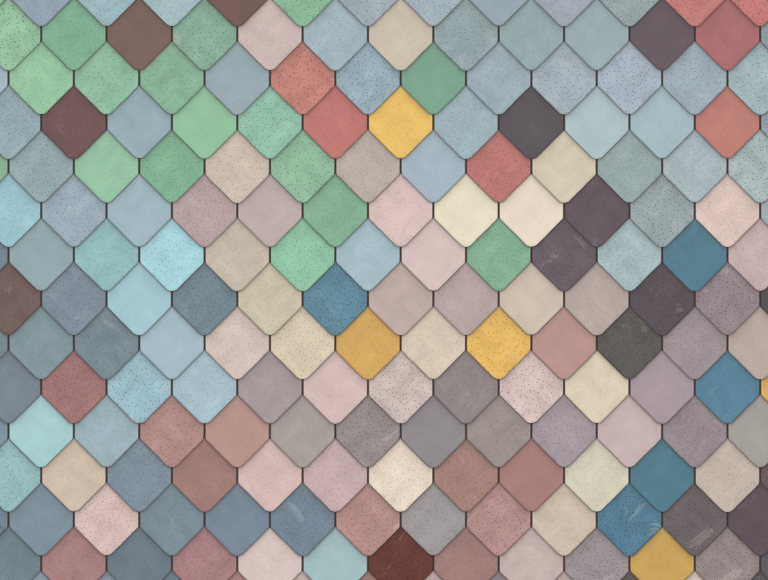
Write a WebGL 2 fragment shader that draws this pattern.

```glsl
#version 300 es
precision highp float;
// Overlapping glazed clay tiles: offset rows of square tiles standing on a rounded corner.
// Rows are layered from the lowest up, each casting a soft shadow on the one below.
// Each glaze has a home on the wall; a random draw weighted by distance picks it per tile.

uniform vec2 u_resolution;
out vec4 fragColor;

// Lengths are in tile widths, with y pointing down from the top edge.
const float COLUMNS = 11.75;
const float ROW_STEP = 0.675;
const vec2 FIRST_TILE = vec2(0.13, 0.49);
const float HALF_SIDE = 0.453;
const float CORNER_RADIUS = 0.13;
const float TIP_REACH = 0.64;
const float SEAM_WIDTH = 0.014;
const float EDGE_WOBBLE = 0.004;
const float ZONE_TIGHTNESS = 10.0;
const float TONE_VARIATION = 0.09;
const float MOTTLE = 0.045;
const float PIT_DEPTH = 0.20;
const vec3 SEAM_COLOR = vec3(0.25, 0.22, 0.21);

const int GLAZES = 15;
const vec3 GLAZE[GLAZES] = vec3[GLAZES](
  vec3(0.62, 0.70, 0.73), vec3(0.48, 0.54, 0.58), vec3(0.56, 0.73, 0.62),
  vec3(0.63, 0.69, 0.71), vec3(0.64, 0.79, 0.81), vec3(0.85, 0.80, 0.72),
  vec3(0.79, 0.71, 0.69), vec3(0.68, 0.53, 0.51), vec3(0.74, 0.49, 0.47),
  vec3(0.62, 0.58, 0.58), vec3(0.40, 0.37, 0.38), vec3(0.86, 0.70, 0.40),
  vec3(0.42, 0.26, 0.24), vec3(0.37, 0.51, 0.59), vec3(0.47, 0.39, 0.37));
// Home position as a share of the wall, then how common the glaze is.
const vec3 HOME[GLAZES] = vec3[GLAZES](
  vec3(0.15, 0.38, 1.2), vec3(0.12, 0.75, 0.7), vec3(0.32, 0.28, 0.9),
  vec3(0.72, 0.12, 1.0), vec3(0.10, 0.48, 0.1), vec3(0.62, 0.45, 0.6),
  vec3(0.52, 0.60, 1.2), vec3(0.42, 0.75, 0.7), vec3(0.93, 0.24, 0.3),
  vec3(0.72, 0.75, 0.9), vec3(0.90, 0.60, 0.7), vec3(0.70, 0.48, -0.5),
  vec3(0.36, 0.85, -0.8), vec3(0.85, 0.45, 0.1), vec3(0.08, 0.08, 0.2));

float hash(vec2 p) {
  vec3 q = fract(vec3(p.xyx) * 0.1031);
  q += dot(q, q.yzx + 33.33);
  return fract((q.x + q.y) * q.z);
}

// Distance to the nearest scattered point.
float cellular(vec2 p) {
  vec2 cell = floor(p);
  float nearest = 2.0;
  for (int y = -1; y <= 1; y++)
    for (int x = -1; x <= 1; x++) {
      vec2 c = cell + vec2(x, y);
      vec2 point = c + vec2(hash(c), hash(c + 57.3));
      nearest = min(nearest, length(point - p));
    }
  return nearest;
}

// Layered, warped sines for clouded glaze.
float clouds(vec2 p) {
  float sum = 0.0, amplitude = 0.5;
  for (int i = 0; i < 5; i++) {
    p += 0.7 * sin(p.yx * 1.3 + float(i));
    sum += amplitude * sin(p.x) * sin(p.y + 1.0);
    p = mat2(1.5, 1.1, -1.1, 1.5) * p;
    amplitude *= 0.68;
  }
  return sum;
}

vec3 pickGlaze(vec2 id, vec2 place) {
  float best = -1e5;
  vec3 glaze = GLAZE[0];
  for (int i = 0; i < GLAZES; i++) {
    vec2 away = place - HOME[i].xy;
    float luck = clamp(hash(id + float(i) * 17.17 + 80.0), 0.001, 0.999);
    float score = HOME[i].z - ZONE_TIGHTNESS * dot(away, away) - log(-log(luck));
    if (score > best) { best = score; glaze = GLAZE[i]; }
  }
  return glaze;
}

// Signed distance to the square's lower rounded corner.
float tileDistance(vec2 q) {
  vec2 e = vec2(q.y + q.x, q.y - q.x) * 0.70711 - (HALF_SIDE - CORNER_RADIUS);
  return length(max(e, 0.0)) + min(max(e.x, e.y), 0.0) - CORNER_RADIUS;
}

vec3 tileColor(vec2 id, vec2 q, vec2 place, float d, float pixel) {
  float seed = hash(id + 11.0), wear = hash(id + 31.0);
  vec2 surface = q + id * 3.7 + seed * 5.0;
  vec3 color = pickGlaze(id, place);
  color *= 1.0 + TONE_VARIATION * (seed - 0.5) * 2.0;
  color += 0.03 * (vec3(hash(id + 5.0), hash(id + 6.0), hash(id + 7.0)) - 0.5);
  color *= 1.0 + MOTTLE * (0.6 + wear) * clouds(surface * 8.0);
  // Pits and pale scuffs, stronger on worn tiles.
  color *= 1.0 - PIT_DEPTH * wear * smoothstep(0.20, 0.06, cellular(surface * 13.0));
  float scuff = smoothstep(0.45, 0.9, clouds(surface * 6.0 + 9.0));
  color = mix(color, vec3(0.80, 0.78, 0.74), 0.3 * wear * scuff);
  // Worn lower rim and the short upright joint.
  color *= 1.0 - 0.12 * smoothstep(-0.035, 0.0, d);
  float joint = 0.5 - abs(q.x);
  return mix(SEAM_COLOR, color, smoothstep(0.0, SEAM_WIDTH + pixel, joint));
}

void main() {
  float pixel = COLUMNS / u_resolution.x;
  vec2 wall = u_resolution * pixel;
  vec2 p = vec2(gl_FragCoord.x, u_resolution.y - gl_FragCoord.y) * pixel;
  float topRow = ceil((p.y - TIP_REACH - FIRST_TILE.y) / ROW_STEP);
  float wobble = EDGE_WOBBLE * clouds(p * 9.0);
  vec3 color = SEAM_COLOR;
  for (int i = 1; i >= -1; i--) {
    float row = topRow + float(i);
    float shift = FIRST_TILE.x + 0.5 * mod(row, 2.0);
    vec2 id = vec2(floor(p.x - shift + 0.5), row);
    vec2 center = vec2(id.x + shift, FIRST_TILE.y + row * ROW_STEP);
    vec2 q = p - center;
    float d = tileDistance(q) + wobble + 0.012 * (hash(id + 3.0) - 0.5);
    float gap = max(d, 0.0);
    float shadow = 0.50 * exp(-gap / 0.014) + 0.17 * exp(-gap / 0.06);
    color = mix(color, SEAM_COLOR * 0.8, shadow);
    float cover = smoothstep(0.5, -0.5, d / pixel);
    if (cover > 0.0) color = mix(color, tileColor(id + 40.0, q, center / wall, d, pixel), cover);
  }
  fragColor = vec4(color, 1.0);
}
```
